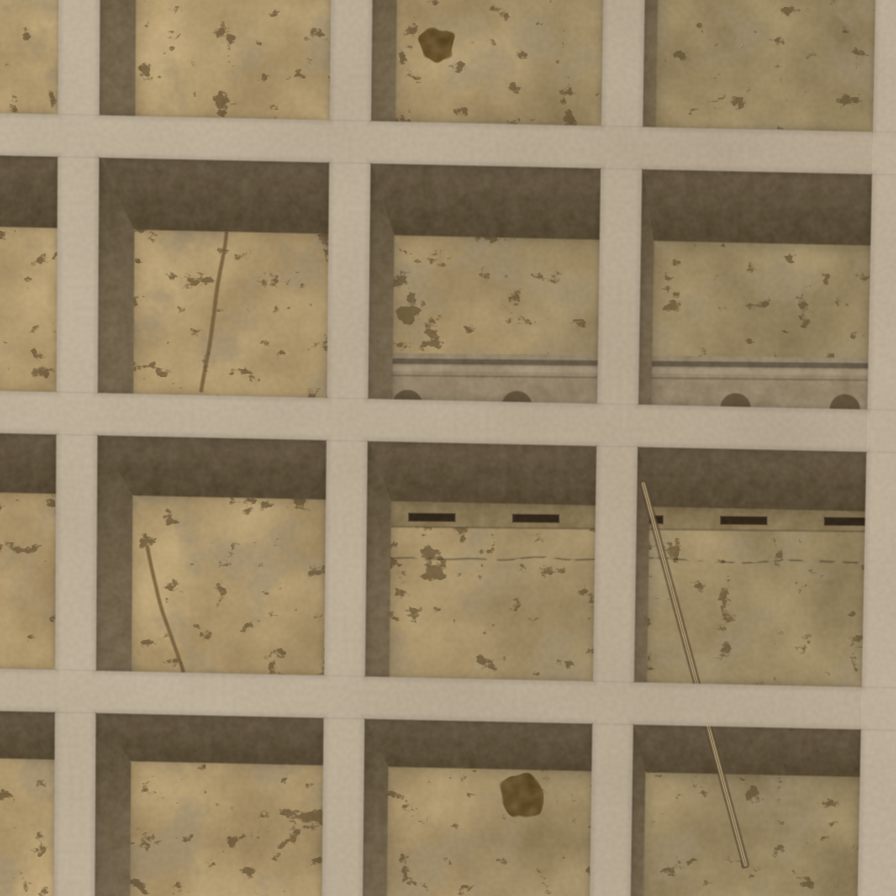
A Shadertoy shader for this pattern:

```glsl
vec2 randomGradient(vec2 cell) {
    float n = fract(sin(dot(cell, vec2(127.1, 311.7))) * 43758.5);
    return vec2(cos(6.2832 * n), sin(6.2832 * n));
}

float gradientNoise(vec2 p) {
    vec2 i = floor(p), f = fract(p);
    vec2 w = f * f * f * (f * (f * 6.0 - 15.0) + 10.0);
    vec2 e = vec2(0.0, 1.0);
    float low = mix(dot(randomGradient(i), f),
                    dot(randomGradient(i + e.yx), f - e.yx), w.x);
    float high = mix(dot(randomGradient(i + e.xy), f - e.xy),
                     dot(randomGradient(i + e.yy), f - e.yy), w.x);
    return mix(low, high, w.y);
}

float fractalNoise(vec2 p) {
    float sum = 0.0, gain = 1.0;
    for (int k = 0; k < 4; k++) {
        sum += gain * gradientNoise(p);
        p = p * 2.03 + 17.3;
        gain *= 0.55;
    }
    return sum;
}

// Soft coverage of a signed distance
float cover(float d) {
    float soft = max(0.0016, 1.0 / iResolution.y);
    return 1.0 - smoothstep(-soft, soft, d);
}

float segment(vec2 p, vec2 a, vec2 b) {
    vec2 ab = b - a;
    return length(p - a - ab * clamp(dot(p - a, ab) / dot(ab, ab), 0.0, 1.0));
}

vec3 addTrim(vec3 color, vec2 p) {
    float t = p.y - 0.01 * (p.x - 0.44);
    float side = cover(0.436 - p.x);
    float strip = side * cover(abs(t - 0.491) - 0.097);
    vec3 metal = mix(vec3(0.57, 0.51, 0.41), vec3(0.53, 0.46, 0.33), smoothstep(0.48, 0.56, t));
    color = mix(color, metal + 0.05 * fractalNoise(p * 45.0), strip);

    // Ridges along the trim
    color *= 1.0 - 0.32 * side * cover(abs(t - 0.403) - 0.003);
    color *= 1.0 - 0.18 * side * cover(abs(t - 0.419) - 0.001);
    color += 0.04 * side * cover(abs(t - 0.411) - 0.003);
    color *= 1.0 - 0.2 * side * cover(abs(t - 0.588) - 0.001);

    // Round fasteners and slots
    float boltX = (fract((p.x - 0.577) / 0.122 + 0.5) - 0.5) * 0.122;
    float bolt = length(vec2(boltX, t - 0.452)) - 0.017;
    color = mix(color, vec3(0.34, 0.28, 0.2), 0.8 * side * cover(bolt));
    float slotX = (fract((p.x - 0.482) / 0.116 + 0.5) - 0.5) * 0.116;
    float slot = max(abs(slotX) - 0.026, abs(t - 0.577) - 0.0045);
    color = mix(color, vec3(0.16, 0.12, 0.08), 0.9 * side * cover(slot));

    // Broken crack below the trim
    float crack = side * cover(abs(t - 0.622 - 0.004 * gradientNoise(p * 20.0)) - 0.001);
    return color * (1.0 - 0.28 * crack * smoothstep(-0.2, 0.1, gradientNoise(p * 70.0)));
}

vec3 floorColor(vec2 p) {
    float cloud = fractalNoise(p * 9.0);
    vec3 color = mix(vec3(0.69, 0.595, 0.43), vec3(0.59, 0.52, 0.38), smoothstep(0.1, 0.9, p.x));
    color += vec3(0.1, 0.095, 0.08) * cloud;
    color = mix(color, vec3(0.6, 0.54, 0.43), 0.6 * smoothstep(0.0, 0.5, fractalNoise(p * 12.0 + 40.0)));

    // Flecks, thicker within a few worn patches
    float wear = 0.0;
    for (int k = 0; k < 3; k++) {
        float n = float(k);
        vec2 d = p - vec2(0.453 - 0.06 * n * (n - 1.0), 0.35 + 0.28 * n);
        wear += exp(-dot(d, d) / 0.0017);
    }
    float fleck = fractalNoise(p * vec2(34.0, 40.0) + 8.0) + 0.38 * wear;
    color = mix(color, vec3(0.36, 0.29, 0.18), 0.65 * smoothstep(0.36, 0.62, fleck));
    color = addTrim(color, p);

    // Knots and scratches
    for (int k = 0; k < 2; k++) {
        float n = float(k);
        vec2 d = p - vec2(0.488 + 0.095 * n, 0.05 + 0.838 * n);
        float knot = length(d) - 0.019 - 0.006 * n + 0.007 * gradientNoise(p * 60.0);
        vec3 stain = vec3(0.35, 0.27, 0.13) + 0.12 * gradientNoise(p * 75.0);
        color = mix(color, stain, 0.85 * cover(knot));
        vec2 middle = vec2(0.238 - 0.055 * n, 0.348 + 0.332 * n);
        vec2 reach = vec2(-0.014 + 0.034 * n, 0.088 - 0.018 * n);
        float bend = 0.004 * gradientNoise(p * 14.0);
        float scratch = segment(p + vec2(bend, 0.0), middle - reach, middle + reach) - 0.002;
        color = mix(color, vec3(0.4, 0.32, 0.2), 0.75 * cover(scratch));
    }
    return color;
}

void mainImage(out vec4 fragColor, in vec2 fragCoord) {
    vec2 p = fragCoord / iResolution.xy;
    p.y = 1.0 - p.y;

    // Slightly skewed lattice, one unit per opening
    vec2 pitch = vec2(0.304 - 0.005 * p.y, 0.31);
    vec2 grid = vec2(p.x - 0.065 + 0.005 * p.y, p.y - 0.0215 * p.x - 0.126) / pitch;
    vec2 cell = floor(grid - 0.077);
    vec2 local = grid - cell;

    // Left and upper inner walls recede with perspective
    vec2 depth = vec2(0.13, 0.26) - vec2(0.042, 0.043) * cell;
    vec2 inset = (local - vec2(0.155, 0.15)) / depth;
    vec2 rim = (inset - 1.0) * depth * pitch;
    vec3 sideWall = mix(vec3(0.36, 0.31, 0.23), vec3(0.45, 0.39, 0.3), smoothstep(0.1, 0.8, local.y));
    vec3 upperWall = mix(vec3(0.4, 0.345, 0.265), vec3(0.33, 0.28, 0.2), clamp(inset.y, 0.0, 1.0));
    vec3 wall = mix(upperWall, sideWall, cover((inset.x - inset.y) * 0.03));
    wall += 0.035 * fractalNoise(p * 60.0);

    vec3 ground = floorColor(p);
    ground *= 1.0 - 0.14 * exp(-max(min(rim.x, rim.y), 0.0) / 0.008);
    vec3 color = mix(ground, wall, cover(min(rim.x, rim.y)));
    // Cord hanging across two openings
    float cord = segment(p, vec2(0.718, 0.54), vec2(0.832, 0.965));
    color = mix(color, vec3(0.33, 0.27, 0.19), 0.8 * cover(cord - 0.004));
    color = mix(color, vec3(0.65, 0.57, 0.43), cover(abs(cord - 0.001) - 0.001));

    // Pale bars and the wide right border
    vec2 bars = (abs(fract(grid + 0.423) - 0.5) - 0.0765) * pitch;
    float frame = min(min(bars.x, bars.y), (3.0 - grid.x) * pitch.x);
    vec3 paint = mix(vec3(0.735, 0.68, 0.59), vec3(0.705, 0.645, 0.56), smoothstep(0.0, 0.9, p.x));
    paint += 0.02 * fractalNoise(p * 7.0) + 0.025 * step(3.0, grid.x);
    paint *= 1.0 - 0.05 * cover(abs(bars.y) - 0.001) * cover(bars.x);
    paint *= 1.0 - 0.07 * smoothstep(-0.008, 0.0, frame);
    color *= 1.0 - 0.15 * exp(-max(frame, 0.0) / 0.004);
    color = mix(color, paint, cover(frame));

    color += 0.022 * gradientNoise(p * 170.0);
    fragColor = vec4(color, 1.0);
}
```
